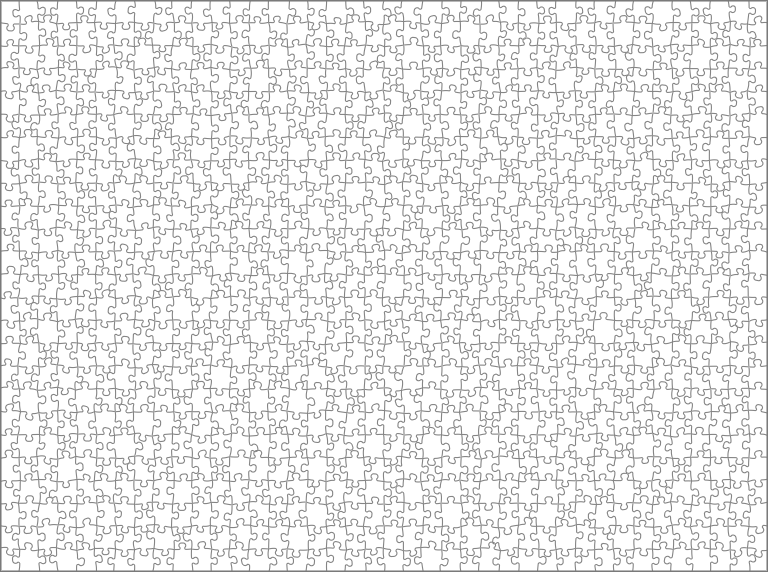
Reproduce this pattern procedurally as a Shadertoy shader.

```glsl
const vec2 PIECES = vec2(40.0, 25.0);
const float TAU = 6.2831853;
const float FAR = 100.0;

vec3 hash3(vec2 cell, float seed) {
    vec3 k = vec3(dot(cell, vec2(127.1, 311.7)),
                  dot(cell, vec2(269.5, 183.3)),
                  dot(cell, vec2(419.2, 371.9)));
    return fract(sin(k + seed * 17.3) * 43758.5453);
}

float cross2(vec2 a, vec2 b) {
    return a.x * b.y - a.y * b.x;
}

// Layered sines that push the grid corners off their straight rows
vec2 cornerDrift(vec2 id) {
    vec2 slow = sin(id.yx * vec2(1.9, 2.3) + id * vec2(0.7, 0.9));
    vec2 fast = sin(id.yx * vec2(4.1, 3.7) - id * vec2(2.6, 5.3) + 1.4);
    return 0.04 * slow + 0.045 * fast;
}

// Corners on the frame may slide along it but never leave it
vec2 cornerPoint(vec2 id, vec2 cellSize) {
    vec2 inside = step(0.5, id) * step(id, PIECES - 0.5);
    return id * cellSize + cornerDrift(id) * inside;
}

// Distance to a tab: flat crown, round head and neck fillet, joined smoothly.
// The shoulder distance is used wherever the edge runs outside the neck.
float tabDistance(vec2 p, float shoulder, float size) {
    float headRadius = 0.14 * size;
    float filletRadius = 0.073 * size;
    vec2 head = vec2(0.05, 0.22) * size;
    float reach = headRadius + filletRadius;
    float rise = head.y - filletRadius;
    vec2 fillet = vec2(head.x + sqrt(reach * reach - rise * rise), filletRadius);
    vec2 axis = (head - fillet) / reach;

    p.x = abs(p.x);
    vec2 toHead = p - head;
    vec2 toFillet = p - fillet;
    float d = p.x > fillet.x ? shoulder : FAR;
    if (p.x < head.x) d = min(d, abs(toHead.y - headRadius));
    if (toHead.x >= 0.0 && cross2(toHead, axis) > 0.0)
        d = min(d, abs(length(toHead) - headRadius));
    if (toFillet.x <= 0.0 && cross2(axis, toFillet) > 0.0)
        d = min(d, abs(length(toFillet) - filletRadius));
    return d;
}

// Distance to a bent edge from a to b with a tab on a random side
float edgeDistance(vec2 p, vec2 a, vec2 b, vec3 rnd) {
    float len = length(b - a);
    vec2 along = (b - a) / len;
    vec2 local = p - 0.5 * (a + b);
    local = vec2(dot(local, along), cross2(along, local));

    float t = clamp(local.x / len, -0.5, 0.5);
    float sway = 0.045 * sin(TAU * t) * (2.0 * rnd.y - 1.0);
    float bow = 0.04 * cos(0.5 * TAU * t) * (2.0 * rnd.z - 1.0);
    local.y -= sway + bow;

    float overshoot = max(abs(local.x) - 0.5 * len, 0.0);
    float shoulder = length(vec2(overshoot, local.y));
    float side = rnd.x < 0.5 ? -1.0 : 1.0;
    float shift = 0.14 * (fract(rnd.x * 13.0) - 0.5);
    float size = mix(0.9, 1.08, fract(rnd.y * 7.0));
    return tabDistance(vec2(local.x - shift, local.y * side), shoulder, size);
}

// Nearest cut among the edges that start at the surrounding corners
float cutDistance(vec2 p, vec2 cellSize) {
    vec2 cell = floor(p / cellSize);
    float d = FAR;
    for (int j = -1; j <= 1; j++) {
        for (int i = -1; i <= 1; i++) {
            vec2 id = cell + vec2(i, j);
            vec2 start = cornerPoint(id, cellSize);
            if (id.y > 0.5 && id.y < PIECES.y - 0.5) {
                vec2 right = cornerPoint(id + vec2(1, 0), cellSize);
                d = min(d, edgeDistance(p, start, right, hash3(id, 1.0)));
            }
            if (id.x > 0.5 && id.x < PIECES.x - 0.5) {
                vec2 top = cornerPoint(id + vec2(0, 1), cellSize);
                d = min(d, edgeDistance(p, start, top, hash3(id, 2.0)));
            }
        }
    }
    return d;
}

float coverage(float distance, float halfWidth, float pixel) {
    return clamp(0.5 + (halfWidth - distance) / pixel, 0.0, 1.0);
}

void mainImage(out vec4 fragColor, in vec2 fragCoord) {
    // One unit is the width of one piece
    float pixel = PIECES.x / iResolution.x;
    vec2 p = fragCoord * pixel;
    vec2 board = iResolution.xy * pixel;

    vec3 paper = vec3(1.0);
    vec3 cutGray = vec3(0.52);
    vec3 frameGray = vec3(0.48);

    float cut = cutDistance(p, board / PIECES);
    vec2 margin = min(p, board - p);
    float frame = min(margin.x, margin.y);

    vec3 color = mix(paper, cutGray, coverage(cut, 0.029, pixel));
    color = mix(color, frameGray, coverage(frame, 0.08, pixel));
    fragColor = vec4(color, 1.0);
}
```
